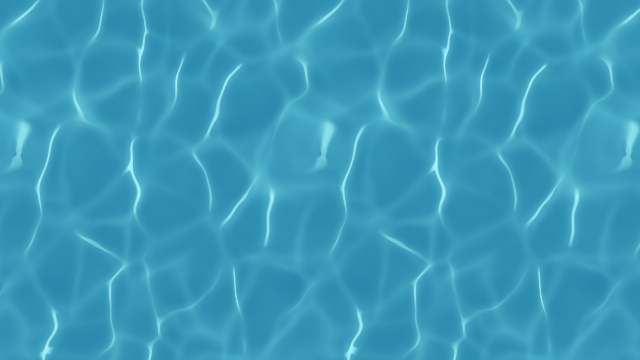
A Shadertoy shader for this texture:

```glsl
// Sunlit pool water: a bright web of caustic lines over soft blue mottling.
// Warped, staggered Voronoi cells are blended by soft weights, so that borders
// glow smoothly; gradient noise breaks up, widens and bends the lines.

const float TILE = 0.847;                 // repeat length, in canvas heights
const vec2  CELLS = vec2(5.0, 4.0);       // cells per tile, rows must be even
const float SLANT = 0.14;                 // lean of the cells to the right
const float JITTER = 0.95;
const float LINE_SHARPNESS = 40.0;
const float LENS_SHARPNESS = 19.0;
const float GLOW_SHARPNESS = 14.0;
const float VEIL_SHARPNESS = 13.0;
const float BASE_LIGHT = 0.025;
const float MOTTLE_LIGHT = 0.08;
const float GLOW_LIGHT = 0.25;
const float VEIL_LIGHT = 0.17;
const float LINE_LIGHT = 0.54;
const vec3  DEEP_BLUE = vec3(0.168, 0.545, 0.682);
const vec3  POOL_BLUE = vec3(0.330, 0.720, 0.808);
const vec3  SUN_CYAN  = vec3(0.640, 0.940, 0.965);

vec2 hash2(vec2 p, float seed) {
    vec3 h = fract(vec3(p.xyx + seed * 7.31) * vec3(0.1031, 0.1030, 0.0973));
    h += dot(h, h.yzx + 33.33);
    return fract((h.xx + h.yz) * h.zy);
}

vec2 gradient(vec2 corner, float period, float seed) {
    float angle = 6.2832 * hash2(mod(corner, period), seed).x;
    return vec2(cos(angle), sin(angle));
}

// Gradient noise that repeats once per tile, about -0.7 to 0.7
float noise(vec2 tilePos, float period, float seed) {
    vec2 p = tilePos * period;
    vec2 i = floor(p), f = fract(p);
    vec2 u = f * f * f * (f * (f * 6.0 - 15.0) + 10.0);
    vec2 e = vec2(0.0, 1.0);
    float a = dot(gradient(i, period, seed), f);
    float b = dot(gradient(i + e.yx, period, seed), f - e.yx);
    float c = dot(gradient(i + e.xy, period, seed), f - e.xy);
    float d = dot(gradient(i + e.yy, period, seed), f - e.yy);
    return mix(mix(a, b, u.x), mix(c, d, u.x), u.y);
}

vec2 warp(vec2 p, float seed) {
    vec2 broad = vec2(noise(p, 4.0, seed), noise(p, 4.0, seed + 1.0));
    vec2 fine = vec2(noise(p, 11.0, seed + 2.0), noise(p, 11.0, seed + 3.0));
    return p + 0.080 * broad + 0.018 * fine;
}

// x: soft border glow, y: sharp border line, z: how upright the border is
vec3 web(vec2 tilePos, float softness, float sharpness, float seed) {
    vec2 p = (tilePos - vec2(SLANT * tilePos.y, 0.0)) * CELLS;
    vec2 home = floor(p);
    vec2 sum = vec2(0.0), squares = vec2(0.0);
    vec2 mean = vec2(0.0), spread = vec2(0.0);
    for (int y = -2; y <= 2; y++) {
        for (int x = -2; x <= 2; x++) {
            vec2 cell = home + vec2(x, y);
            vec2 shift = 0.5 + JITTER * (hash2(mod(cell, CELLS), seed) - 0.5);
            shift.x += 0.5 * mod(cell.y, 2.0) - 0.25;
            vec2 toCentre = cell + shift - p;
            vec2 w = exp((0.7 - length(toCentre)) * vec2(softness, sharpness));
            sum += w;
            squares += w * w;
            mean += w.x * toCentre;
            spread += w.x * toCentre * toCentre;
        }
    }
    vec2 border = 2.0 * (1.0 - squares / (sum * sum));
    mean /= sum.x;
    spread = max(spread / sum.x - mean * mean, 0.0);
    float upright = spread.x / (spread.x + spread.y + 0.0001);
    return vec3(border, upright);
}

void mainImage(out vec4 fragColor, in vec2 fragCoord) {
    vec2 p = fragCoord / (iResolution.y * TILE);
    vec2 bent = warp(p, 3.0);

    // Main web; its lines swell into pale, crisp lenses here and there
    float lens = smoothstep(0.28, 0.50, noise(p, 8.0, 21.0));
    float sharpness = mix(LINE_SHARPNESS, LENS_SHARPNESS, lens);
    vec3 caustic = web(bent, GLOW_SHARPNESS, sharpness, 5.0);
    float strength = smoothstep(0.30, 0.85, 0.8 * caustic.z + noise(p, 5.0, 31.0));
    float line = smoothstep(0.25 + 0.25 * lens, 1.0 - 0.25 * lens, caustic.y);
    line *= strength * (1.0 - 0.3 * lens);

    // Fainter, out-of-focus web and slow mottling below it
    float veil = web(warp(p + 0.37, 12.0), VEIL_SHARPNESS, VEIL_SHARPNESS, 17.0).x;
    veil *= clamp(0.8 + 1.6 * noise(p, 4.0, 41.0), 0.1, 1.6);
    float mottle = noise(p, 6.0, 51.0) + 0.5 * noise(p, 14.0, 52.0)
                 + 0.2 * noise(p, 48.0, 53.0);

    float light = BASE_LIGHT + MOTTLE_LIGHT * mottle + VEIL_LIGHT * veil
                + GLOW_LIGHT * caustic.x * (0.55 + 0.6 * strength)
                + LINE_LIGHT * line;

    // Deep blue to pool blue to sunlit cyan
    vec3 color = mix(DEEP_BLUE, POOL_BLUE, clamp(light * 2.0, -0.1, 1.0));
    color = mix(color, SUN_CYAN, clamp(light * 2.0 - 1.0, 0.0, 1.0));
    fragColor = vec4(color, 1.0);
}
```
